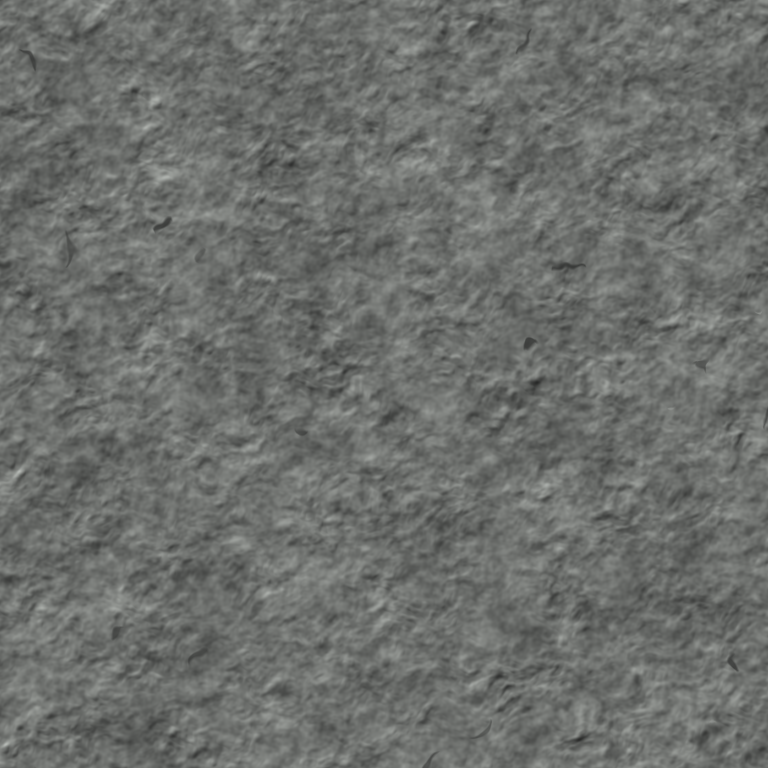
Write a WebGL 1 fragment shader that draws this texture.

```glsl
precision highp float;
// Rough grey stone: small flaky bumps, slightly stretched along a rising
// diagonal, lit from the upper left. Folded gradient noise gives the relief,
// blotchy noise the mottling, and scattered bent strokes the dark flecks.
uniform vec2 u_resolution;

const vec3 STONE_TINT = vec3(1.0, 1.023, 0.997);
const float STONE_TONE = 0.425;
const vec2 GRAIN_AXIS = vec2(0.906, 0.423);
const vec2 LIGHT = vec2(-0.423, 0.906);

float hash(vec2 p) {
  vec3 q = fract(p.xyx * vec3(0.1031, 0.1030, 0.0973));
  q += dot(q, q.yzx + 33.33);
  return fract((q.x + q.y) * q.z);
}

// Dot product of a random unit gradient with the offset from its lattice point
float slopeAt(vec2 cell, vec2 offset) {
  float angle = 6.28318 * hash(cell);
  return dot(vec2(cos(angle), sin(angle)), offset);
}

float noise(vec2 p) {
  vec2 i = floor(p), f = p - i;
  vec2 w = f * f * f * (f * (f * 6.0 - 15.0) + 10.0);
  vec2 e = vec2(1.0, 0.0);
  float low = mix(slopeAt(i, f), slopeAt(i + e, f - e), w.x);
  float high = mix(slopeAt(i + e.yx, f - e.yx), slopeAt(i + 1.0, f - 1.0), w.x);
  return mix(low, high, w.y);
}

vec2 rotate(vec2 p, float angle) {
  float c = cos(angle), s = sin(angle);
  return vec2(c * p.x + s * p.y, c * p.y - s * p.x);
}

// Coordinates along and across the grain, slightly stretched along it
vec2 grainSpace(vec2 p) {
  return vec2(dot(p, GRAIN_AXIS) * 0.92, dot(p, LIGHT) * 1.06);
}

// Rounded bumps with soft creases between them, about equally steep per octave
float height(vec2 q) {
  float sum = 0.0, frequency = 19.0;
  for (int i = 0; i < 4; i++) {
    float octave = float(i);
    float n = noise(q * frequency + 37.7 * octave);
    float steepness = 1.0 - 0.25 * abs(octave - 1.7);
    sum += steepness * (0.75 * sqrt(n * n + 0.015) + 0.5 * n) / frequency;
    frequency *= 1.75;
    q = rotate(q, 0.5);
  }
  return sum;
}

float relief(vec2 p, float reach) {
  vec2 stepToLight = LIGHT * reach;
  float rise = height(grainSpace(p - stepToLight)) - height(grainSpace(p + stepToLight));
  return rise / (2.0 * reach);
}

// Coverage of sparse bent strokes, at most one per grid cell
float strokes(vec2 p, float cells, float chance, float halfLength, float halfWidth) {
  vec2 home = floor(p * cells);
  float cover = 0.0;
  for (int j = -1; j <= 1; j++) {
    for (int i = -1; i <= 1; i++) {
      vec2 cell = home + vec2(float(i), float(j));
      vec2 seed = cell + cells * 13.0;
      vec2 centre = (cell + vec2(hash(seed + 3.1), hash(seed + 7.7))) / cells;
      float reach = halfLength * mix(0.4, 1.0, hash(seed + 11.3));
      vec2 v = rotate(p - centre, 3.14159 * hash(seed + 19.9));
      v.y += (hash(seed + 23.5) - 0.5) * 0.9 * v.x * v.x / reach;
      float along = min(abs(v.x) / reach, 1.0);
      float width = halfWidth * mix(0.5, 1.2, hash(seed + 29.1)) * (1.0 - 0.6 * along * along);
      float d = length(vec2(max(abs(v.x) - reach, 0.0), v.y)) - width;
      float present = step(hash(seed + 41.7), chance);
      float strength = mix(0.5, 1.0, hash(seed + 53.3));
      cover = max(cover, present * strength * (1.0 - smoothstep(-0.002, 0.0025, d)));
    }
  }
  return cover;
}

void main() {
  vec2 p = gl_FragCoord.xy / u_resolution.y;
  vec2 warped = p + 0.009 * vec2(noise(p * 17.0 + 5.3), noise(p * 17.0 + 71.9));

  // Bumps, calmer in some patches than in others
  float roughness = 1.0 + 1.1 * noise(p * 13.0 + 31.0);
  float tone = STONE_TONE + 0.050 * roughness * relief(warped, 0.0015);

  // Mottling from broad patches down to fine grain
  tone += 0.070 * noise(p * 6.0 + 14.2);
  tone += 0.090 * noise(warped * 19.0 + 43.6);
  tone += 0.070 * noise(warped * 37.0 + 27.1);
  tone += 0.095 * noise(grainSpace(warped) * 70.0 + 9.4);
  tone += 0.060 * noise(p * 140.0 + 3.8);

  // Dark flecks, a few wider pits and rare pale specks
  vec2 ragged = p + 0.007 * vec2(noise(p * 60.0 + 18.0), noise(p * 60.0 + 57.0));
  float fleck = strokes(ragged, 6.0, 0.24, 0.022, 0.0032);
  float pit = strokes(ragged, 5.0, 0.14, 0.010, 0.0065);
  float speck = strokes(ragged, 9.0, 0.10, 0.004, 0.0025);
  tone = mix(tone, 0.19, 0.80 * max(fleck, pit));
  tone = mix(tone, 0.66, 0.70 * speck);

  gl_FragColor = vec4(clamp(tone, 0.12, 0.75) * STONE_TINT, 1.0);
}
```
